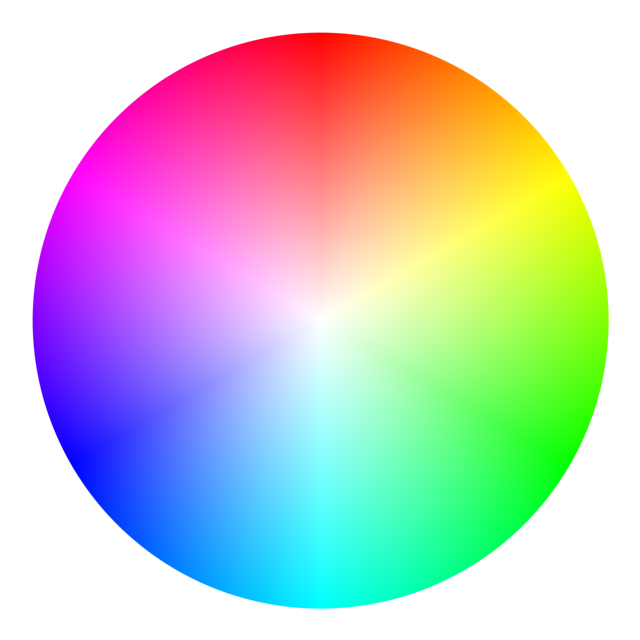
A three.js fragment shader for this background:

```glsl
// Hue wheel: a disc of rainbow hues fading to white at its centre, on white.
#define CENTER vec2(0.501, 0.499)
#define RADIUS 0.45
#define EDGE_SOFTNESS 0.0013
#define BACKGROUND vec3(1.0)

varying vec2 vUv;

const float TAU = 6.283185;

// Fully saturated colour for a hue from 0 to 1
vec3 hueColor(float hue) {
  vec3 ramp = abs(fract(hue + vec3(0.0, 2.0, 1.0) / 3.0) * 6.0 - 3.0);
  return clamp(ramp - 1.0, 0.0, 1.0);
}

void main() {
  vec2 offset = vUv - CENTER;
  float dist = length(offset);

  // Red points up, hues run clockwise; the tiny shift avoids atan(0, 0)
  float hue = fract(atan(offset.x, offset.y + 1e-6) / TAU);

  // Saturation grows evenly from the centre to the rim
  float saturation = clamp(dist / RADIUS, 0.0, 1.0);
  vec3 wheel = mix(vec3(1.0), hueColor(hue), saturation);

  // Smooth disc edge
  float disc = 1.0 - smoothstep(RADIUS - EDGE_SOFTNESS, RADIUS + EDGE_SOFTNESS, dist);
  gl_FragColor = vec4(mix(BACKGROUND, wheel, disc), 1.0);
}
```
